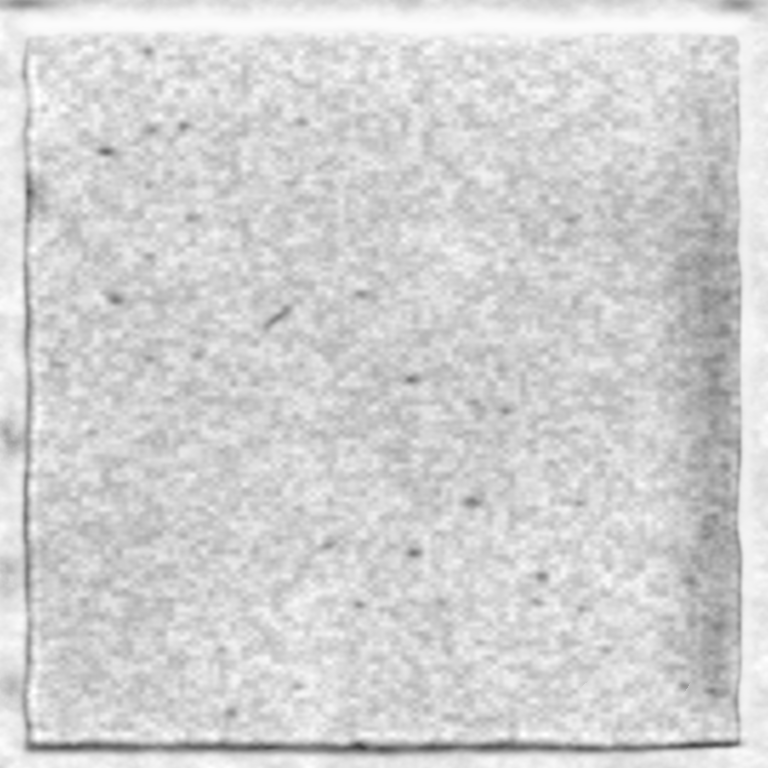
Write a Shadertoy shader that draws this texture.

```glsl
// Pale weathered ceramic tile with a glossy bevel, shaded right side and small pits, set in grout.

float hash(vec2 p) {
    vec3 q = fract(vec3(p.xyx) * 0.1031);
    q += dot(q, q.yzx + 33.33);
    return fract((q.x + q.y) * q.z);
}

float noise(vec2 p) {
    vec2 cell = floor(p), f = fract(p);
    f = f * f * (3.0 - 2.0 * f);
    return mix(mix(hash(cell), hash(cell + vec2(1, 0)), f.x),
               mix(hash(cell + vec2(0, 1)), hash(cell + vec2(1, 1)), f.x), f.y);
}

float fbm(vec2 p) {
    float sum = 0.0, weight = 0.5;
    for (int i = 0; i < 4; i++) {
        sum += weight * noise(p);
        p = mat2(0.8, 0.6, -0.6, 0.8) * p * 2.03 + 7.3;
        weight *= 0.5;
    }
    return sum / 0.9375;
}

// Soft elliptical spot
float blob(vec2 p, vec2 center, vec2 radius) {
    vec2 d = (p - center) / radius;
    return exp(-dot(d, d));
}

// Soft line around a coordinate
float ridge(float x, float center, float width) {
    float d = (x - center) / width;
    return exp(-d * d);
}

float roundedBox(vec2 p, vec2 halfSize, float radius) {
    vec2 q = abs(p) - halfSize + radius;
    return length(max(q, 0.0)) + min(max(q.x, q.y), 0.0) - radius;
}

// Scattered pits, one candidate per cell of a jittered grid
float pits(vec2 uv, float cells, float density) {
    vec2 base = floor(uv * cells);
    float depth = 0.0;
    for (int j = -1; j <= 1; j++)
    for (int i = -1; i <= 1; i++) {
        vec2 cell = base + vec2(i, j);
        vec2 center = (cell + 0.2 + 0.6 * vec2(hash(cell + 3.1), hash(cell + 17.7))) / cells;
        float strength = hash(cell + 41.3);
        float present = step(hash(cell + 71.9), density);
        depth += present * strength * blob(uv, center, vec2(0.009, 0.006) * (0.6 + 0.5 * strength));
    }
    return depth;
}

void mainImage(out vec4 fragColor, in vec2 fragCoord) {
    vec2 uv = fragCoord / iResolution.xy;
    vec2 wobble = (vec2(noise(uv * 22.0), noise(uv * 19.0 + 40.0)) - 0.5) * 0.007;
    vec2 p = uv + wobble;

    // Glaze: broad tones
    float face = 0.815 + 0.09 * (fbm(uv * vec2(5.0, 7.0) + 3.0) - 0.5);
    face += 0.05 * smoothstep(0.72, 0.96, uv.y);
    face += 0.045 * blob(uv, vec2(0.75, 0.25), vec2(0.2, 0.2));
    face += 0.05 * blob(uv, vec2(0.60, 0.68), vec2(0.08, 0.07));
    face += 0.025 * blob(uv, vec2(0.35, 0.12), vec2(0.25, 0.12));
    face -= 0.03 * blob(uv, vec2(0.45, 0.50), vec2(0.3, 0.09));
    face -= 0.03 * blob(uv, vec2(0.13, 0.17), vec2(0.09, 0.13));

    // Fine mottled grain
    float grain = 0.6 * noise(uv * vec2(72.0, 92.0)) + 0.4 * noise(uv * vec2(135.0, 160.0) + 9.0) - 0.5;
    face += 0.27 * grain;

    // Shaded right flank with vertical streaks
    float flankSpan = smoothstep(0.05, 0.16, uv.y) * (1.0 - smoothstep(0.62, 0.92, uv.y));
    float flank = smoothstep(0.84, 0.935, uv.x) * (1.0 - 0.5 * smoothstep(0.94, 0.962, uv.x));
    face -= flank * (0.03 + 0.155 * flankSpan) * (0.85 + 0.4 * noise(uv * vec2(110.0, 12.0)));

    // Pits, denser toward the lower right
    float density = 0.10 + 0.22 * blob(uv, vec2(0.6, 0.2), vec2(0.35, 0.25));
    face -= 0.24 * pits(uv, 22.0, density);

    // Deeper pits and the slanted scratch
    face -= 0.40 * blob(uv, vec2(0.137, 0.802), vec2(0.013, 0.006));
    face -= 0.22 * blob(uv, vec2(0.196, 0.830), vec2(0.011, 0.008));
    face -= 0.32 * blob(uv, vec2(0.535, 0.505), vec2(0.012, 0.006));
    face -= 0.32 * blob(uv, vec2(0.619, 0.345), vec2(0.014, 0.008));
    face -= 0.36 * blob(uv, vec2(0.538, 0.280), vec2(0.010, 0.006));
    face -= 0.28 * blob(uv, vec2(0.469, 0.212), vec2(0.009, 0.008));
    face -= 0.20 * blob(uv, vec2(0.158, 0.610), vec2(0.018, 0.008));
    vec2 scratch = mat2(0.8, -0.6, 0.6, 0.8) * (uv - vec2(0.362, 0.587));
    face -= 0.28 * blob(scratch, vec2(0), vec2(0.021, 0.006));
    face -= 0.25 * blob(uv, vec2(0.045, 0.747), vec2(0.017, 0.02));

    // Grout with dark stains along the left
    float grout = 0.915 + 0.16 * (fbm(uv * vec2(30.0, 38.0)) - 0.5) + 0.10 * grain;
    float stain = blob(uv, vec2(0.012, 0.43), vec2(0.02, 0.03))
                + 0.7 * blob(uv, vec2(0.01, 0.25), vec2(0.015, 0.025))
                + 0.6 * blob(uv, vec2(0.012, 0.10), vec2(0.018, 0.03));
    grout -= 0.5 * stain * fbm(uv * 45.0 + 5.0);
    grout -= 0.07 * smoothstep(0.982, 1.0, uv.y);
    grout -= 0.3 * (blob(uv, vec2(0.03, 0.995), vec2(0.035, 0.010))
                  + blob(uv, vec2(0.96, 0.992), vec2(0.03, 0.012)));

    // Tile over grout
    float edge = roundedBox(p - vec2(0.4985, 0.491), vec2(0.4645, 0.465), 0.012);
    float tone = mix(grout, face, 1.0 - smoothstep(-0.003, 0.004, edge));

    // Bright bevel across the top and down the right side
    float along = smoothstep(0.0, 0.05, uv.x) * (1.0 - smoothstep(0.95, 0.985, uv.x));
    tone = mix(tone, 0.985, along * ridge(p.y, 0.968, 0.015));
    tone = mix(tone, 0.95, 0.7 * ridge(p.x, 0.972, 0.008) * smoothstep(0.03, 0.1, uv.y) * (1.0 - smoothstep(0.95, 0.98, uv.y)));

    // Dark seams on the left, right and bottom
    float upright = smoothstep(0.02, 0.04, uv.y) * (1.0 - smoothstep(0.90, 0.96, uv.y));
    tone -= 0.20 * upright * ridge(p.x, 0.035, 0.005) * (0.5 + noise(vec2(3.0, uv.y * 25.0)));
    tone += 0.07 * upright * ridge(p.x, 0.047, 0.005);
    tone -= 0.16 * upright * ridge(p.x, 0.961, 0.004) * noise(vec2(8.0, uv.y * 20.0));
    float bottomSpan = smoothstep(0.025, 0.045, uv.x) * (1.0 - smoothstep(0.95, 0.98, uv.x));
    float seamWidth = mix(0.0075, 0.005, smoothstep(0.6, 0.95, uv.x));
    float seamY = 0.025 + 0.006 * smoothstep(0.78, 0.97, uv.x) + 0.003 * (noise(vec2(uv.x * 14.0, 2.0)) - 0.5);
    tone -= 0.46 * bottomSpan * ridge(uv.y, seamY, seamWidth) * (0.8 + 0.3 * noise(vec2(uv.x * 30.0, 6.0)));
    tone += 0.06 * bottomSpan * ridge(uv.y, 0.042, 0.007);

    fragColor = vec4(vec3(clamp(tone, 0.0, 1.0)), 1.0);
}
```
